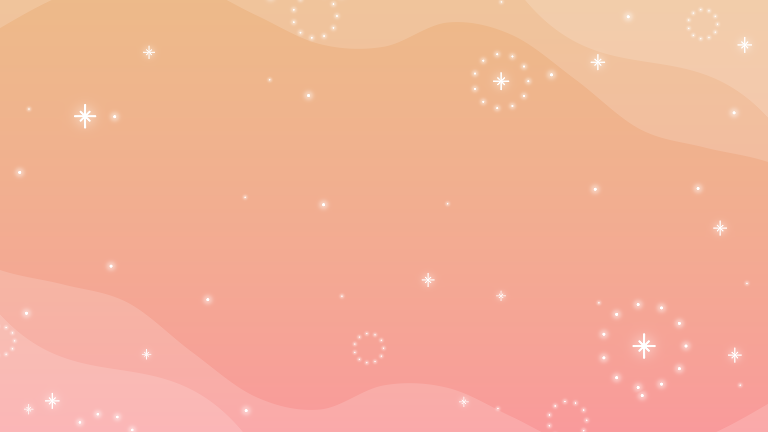
Write a WebGL 2 fragment shader that draws this background.

```glsl
#version 300 es
precision highp float;
// Draws a peach to pink sky with pale wavy corners, sparkles and dotted rings.

#define WAVE_ALPHA 0.15
#define RING_DOTS 11.0
#define KNOT_STEP 14.815
#define CELL 22.222
#define GLOW 0.34

uniform vec2 u_resolution;
out vec4 outColor;

const vec3 PEACH = vec3(0.930, 0.728, 0.540);
const vec3 CORAL = vec3(0.978, 0.604, 0.608);
const float TAU = 6.2831853;

// Main shapes: centre and radius, in percent of the canvas height
const vec3 RINGS[8] = vec3[8](
  vec3(72.9, 96.3, 5.1), vec3(162.7, 94.4, 3.4), vec3(116.0, 81.2, 6.3),
  vec3(149.1, 19.9, 9.7), vec3(85.4, 19.4, 3.4), vec3(131.4, 2.7, 4.4),
  vec3(0.0, 21.1, 3.4), vec3(23.8, -3.9, 8.1));
const vec3 SPARKLES[10] = vec3[10](
  vec3(19.7, 73.1, 2.6), vec3(116.0, 81.2, 1.9), vec3(149.1, 19.9, 2.7),
  vec3(34.5, 87.9, 1.4), vec3(138.4, 85.6, 1.7), vec3(172.4, 89.6, 1.7),
  vec3(166.7, 47.2, 1.6), vec3(99.1, 35.2, 1.5), vec3(170.1, 17.8, 1.6),
  vec3(12.1, 7.2, 1.7));

// Depth of the long wave below the top edge, at even steps
const float KNOTS[15] = float[15](16.0, 6.5, -1.2, -5.0, -3.5, 3.5, 10.2,
  10.8, 5.2, 8.1, 18.5, 29.9, 34.1, 37.5, 44.0);

float pixel; // size of one pixel in canvas units

float cover(float d) { return clamp(0.5 - d / pixel, 0.0, 1.0); }

vec2 hash22(vec2 p) {
  vec3 q = fract(p.xyx * vec3(0.1031, 0.1030, 0.0973));
  q += dot(q, q.yzx + 33.33);
  return fract((q.xx + q.yz) * q.zy);
}

// Catmull-Rom curve through the knots
float longWave(float x) {
  float s = clamp(x / KNOT_STEP, 0.0, 11.999);
  int i = int(s);
  float t = fract(s);
  float a = KNOTS[i], b = KNOTS[i + 1], c = KNOTS[i + 2], d = KNOTS[i + 3];
  return b + 0.5 * t * (c - a + t * (2.0 * a - 5.0 * b + 4.0 * c - d
       + t * (3.0 * (b - c) + d - a)));
}

float cornerWave(float x) {
  float t = (x - 152.8) / KNOT_STEP;
  return 14.8 + t * (2.38 + t * (0.67 + t * 1.36));
}

// Number of wave layers hanging over a point
float waveLayers(vec2 p) {
  float depth = 100.0 - p.y;
  return cover(depth - longWave(p.x)) + cover(depth - cornerWave(p.x));
}

float glowDot(float d, float radius) {
  float halo = max(d, 0.0) / (radius * 2.0);
  return max(cover(d), GLOW * exp(-halo * halo));
}

float segment(vec2 p, vec2 tip) {
  return length(p - tip * clamp(dot(p, tip) / dot(tip, tip), 0.0, 1.0));
}

// Eight rounded rays, the diagonal ones shorter, in a soft halo
float sparkle(vec2 p, float size) {
  vec2 q = abs(p);
  float d = min(segment(q, vec2(0.0, size)), segment(q, vec2(size * 0.9, 0.0)));
  d = min(d, segment(q, vec2(size * 0.4)));
  float halo = GLOW * exp(-dot(p, p) / (size * size * 0.9));
  return max(cover(d - 0.1 * size), halo);
}

// Dots spaced evenly round a circle
float dottedRing(vec2 p, float radius) {
  float sector = TAU / RING_DOTS;
  float angle = atan(p.y, p.x);
  angle -= sector * floor(angle / sector + 0.5);
  vec2 q = length(p) * vec2(cos(angle), sin(angle));
  float dotSize = 0.07 + 0.034 * radius;
  return glowDot(length(q - vec2(radius, 0.0)) - dotSize, dotSize);
}

// One small sparkle, glowing dot or speck in most grid cells
float scatter(vec2 p) {
  vec2 cell = floor(p / CELL);
  vec2 q = p - (cell + 0.15 + 0.7 * hash22(cell + 7.0)) * CELL;
  float kind = hash22(cell + 31.0).x;
  if (kind < 0.2) return 0.0;
  if (kind < 0.37) return sparkle(q, 1.1);
  float radius = kind < 0.7 ? 0.4 : 0.2;
  return glowDot(length(q) - radius, radius);
}

void main() {
  pixel = 100.0 / u_resolution.y;
  vec2 p = gl_FragCoord.xy * pixel;
  vec2 canvas = u_resolution * pixel;

  // Sky, with the waves repeated by a half turn
  float t = 1.0 - p.y / canvas.y;
  vec3 color = mix(PEACH, CORAL, t * (0.6 + 0.4 * t));
  float layers = waveLayers(p) + waveLayers(canvas - p);
  color = mix(color, vec3(1.0), 1.0 - pow(1.0 - WAVE_ALPHA, layers));

  // Lights
  float light = scatter(p);
  for (int i = 0; i < 8; i++)
    light = max(light, dottedRing(p - RINGS[i].xy, RINGS[i].z));
  for (int i = 0; i < 10; i++)
    light = max(light, sparkle(p - SPARKLES[i].xy, SPARKLES[i].z));
  outColor = vec4(mix(color, vec3(1.0), light), 1.0);
}
```
